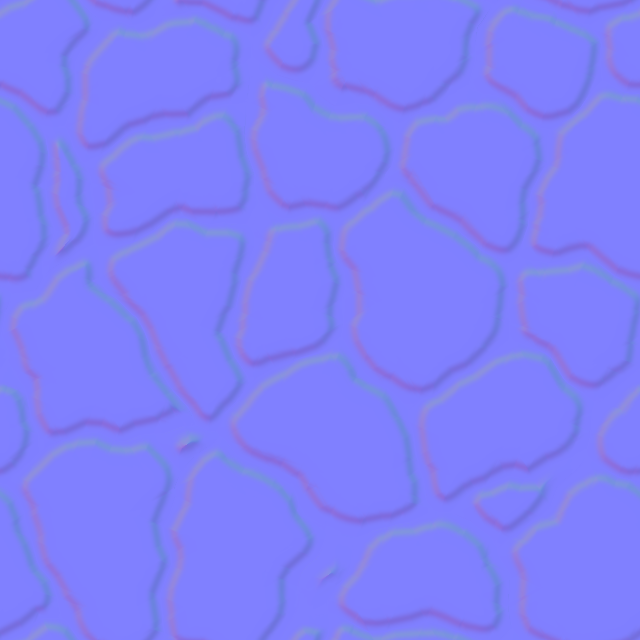
This texture map is drawn by a three.js fragment shader. Its source:

```glsl
// Tangent-space normal map of flat, irregular paving stones with soft bevels.
// A tiling weighted cellular pattern, bent by triangle waves, gives rounded
// stone outlines; the slope of its border distance tints each bevel.

varying vec2 vUv;

const float CELLS = 5.0;          // stones across the canvas
const float JITTER = 0.86;        // scatter of the stone centres
const float SIZE_SPREAD = 0.50;   // difference between large and small stones
const float ROUNDING = 0.050;     // corner softness, in cells
const float BEVEL_WIDTH = 0.0066; // half width of the bevel
const float BEVEL_TILT = 0.080;   // red and green shift on the bevel
const float BEVEL_DEPTH = 0.128;  // blue loss on the bevel
const vec3 FLAT_COLOR = vec3(0.5, 0.5, 1.0);

vec3 hash3(vec2 cell) {
  vec3 q = fract(cell.xyx * vec3(0.1031, 0.1030, 0.0973) + 0.137);
  q += dot(q, q.yxz + 33.33);
  return fract((q.xxy + q.yzz) * q.zyx);
}

// Triangle wave from -1 to 1 with period 1.
float triangle(float x) {
  return abs(fract(x) - 0.5) * 4.0 - 1.0;
}

// One tiling layer of bending; whole-number frequencies keep the seams closed.
vec2 bend(vec2 p, vec2 frequency, float phase, float amount) {
  float across = triangle(dot(p, frequency) + phase);
  float up = triangle(dot(p, vec2(frequency.y, -frequency.x)) + phase * 1.7);
  return amount * vec2(across, up);
}

// Large sways first, then the chipped kinks of the outline.
vec2 warp(vec2 p) {
  vec2 q = p + bend(p, vec2(1.0, 3.0), 0.21, 0.016);
  q += bend(p, vec2(-3.0, 5.0), 0.63, 0.0075);
  q += bend(p, vec2(4.0, 9.0), 0.37, 0.0045);
  return q + bend(p, vec2(-7.0, 13.0), 0.82, 0.0022);
}

// Offset to a stone centre in xy, its weight in z.
vec3 stoneAt(vec2 cell, vec2 p) {
  vec3 h = hash3(mod(cell, CELLS));
  vec2 centre = cell + 0.5 + JITTER * (h.xy - 0.5);
  return vec3(centre - p, SIZE_SPREAD * h.z);
}

float power(vec3 stone) {
  return dot(stone.xy, stone.xy) - stone.z;
}

// Smooth distance to the border of the enclosing cell, in canvas units.
float borderDistance(vec2 uv) {
  vec2 p = warp(uv) * CELLS;
  vec2 base = floor(p);
  vec2 ownCell = base;
  vec3 own = vec3(0.0);
  float best = 1000.0;

  for (int j = -2; j <= 2; j++) {
    for (int i = -2; i <= 2; i++) {
      vec2 cell = base + vec2(float(i), float(j));
      vec3 stone = stoneAt(cell, p);
      if (power(stone) < best) {
        best = power(stone);
        own = stone;
        ownCell = cell;
      }
    }
  }

  // Blend all the dividing lines to round the corners.
  float sum = 0.0;
  for (int j = -2; j <= 2; j++) {
    for (int i = -2; i <= 2; i++) {
      if (i == 0 && j == 0) continue;
      vec3 other = stoneAt(ownCell + vec2(float(i), float(j)), p);
      float span = max(length(other.xy - own.xy), 0.05);
      float side = (power(other) - best) / (2.0 * span);
      sum += exp(-side / ROUNDING);
    }
  }
  return -ROUNDING * log(sum) / CELLS;
}

// Half width of the joint, varied so facing outlines are not parallel.
float jointWidth(vec2 p) {
  float slow = triangle(dot(p, vec2(4.0, -3.0)) + 0.3);
  float quick = triangle(dot(p, vec2(8.0, 7.0)) + 0.6);
  return 0.0140 + 0.0016 * slow + 0.0012 * quick;
}

float stoneDistance(vec2 p) {
  return borderDistance(p) - jointWidth(p);
}

void main() {
  float stepSize = 0.0025;
  float d = stoneDistance(vUv);
  vec2 slope = vec2(stoneDistance(vUv + vec2(stepSize, 0.0)),
                    stoneDistance(vUv + vec2(0.0, stepSize))) - d;
  slope /= stepSize;

  // Dividing by the slope keeps the bevel equally wide around corners.
  float steepness = clamp(length(slope), 0.45, 1.5);
  float offset = d / (steepness * BEVEL_WIDTH);
  float bevel = exp(-offset * offset);
  vec2 inward = slope / max(length(slope), 0.001);

  vec3 shift = vec3(inward.x * BEVEL_TILT, -inward.y * BEVEL_TILT, -BEVEL_DEPTH);
  gl_FragColor = vec4(FLAT_COLOR + shift * bevel, 1.0);
}
```
